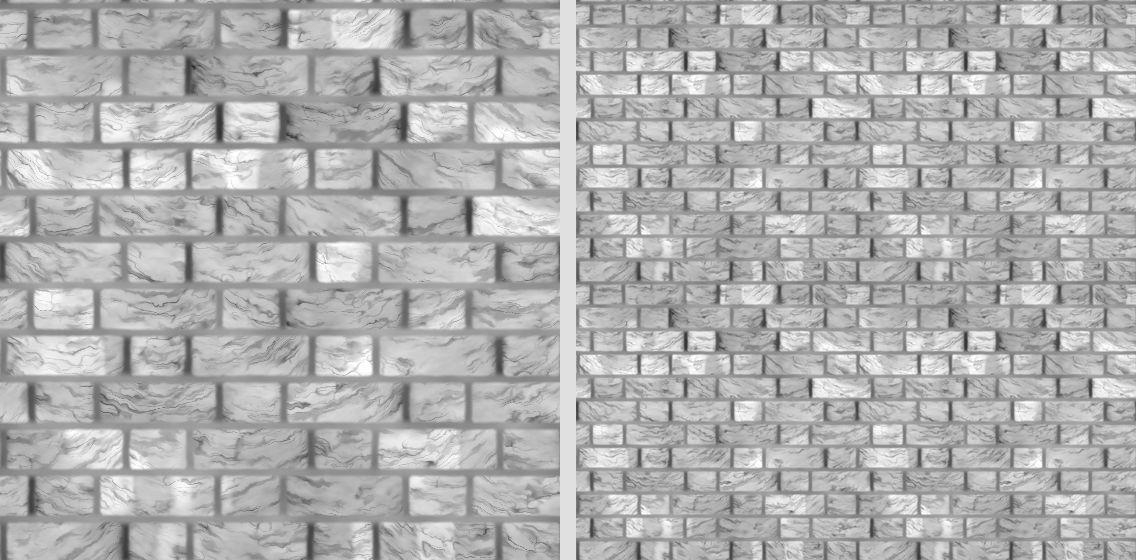
Left: one tile. Right: repeated 2 by 2.
Reproduce this texture procedurally as a WebGL 1 fragment shader.

```glsl
precision highp float;
// Seamless pale grey brick wall: alternating long and short veined bricks in soft, sooty mortar.
uniform vec2 u_resolution;

#define ROWS 12.0         // courses up the tile (even)
#define PAIRS 3.0         // long + short pairs across the tile
#define LONG_SHARE 0.656  // share of a pair taken by the long brick
#define ORIGIN vec2(0.0625, -0.125) // wall shift, in courses
#define GAP 0.075         // half the mortar width, in courses
#define SOFTNESS 0.045    // blur of the brick edges
#define WOBBLE 0.05       // raggedness of the brick edges
#define BOWL 0.22         // upward bend of the veins
#define VEIN_DEPTH 0.24
#define SOOT_DEPTH 0.36
#define BRICK_TONE 0.755
#define MORTAR_TONE 0.59

float hash(vec2 p) {
  return fract(sin(dot(p, vec2(127.1, 311.7))) * 43758.5453);
}

// Value noise that wraps after a whole number of cells.
float noise(vec2 p, vec2 period) {
  vec2 i = floor(p), f = fract(p);
  f = f * f * (3.0 - 2.0 * f);
  vec2 a = mod(i, period), b = mod(i + 1.0, period);
  return mix(mix(hash(a), hash(vec2(b.x, a.y)), f.x),
             mix(hash(vec2(a.x, b.y)), hash(b), f.x), f.y);
}

float fbm(vec2 p, vec2 period) {
  float sum = 0.0, gain = 0.533;
  for (int i = 0; i < 4; i++) {
    sum += gain * noise(p, period);
    p *= 2.0;
    period *= 2.0;
    gain *= 0.5;
  }
  return sum;
}

float ridge(float n, float sharpness) {
  return smoothstep(sharpness, 1.0, 1.0 - abs(2.0 * n - 1.0));
}

// Stone face: tone, mottling, light patches and wispy veins.
float brickTone(vec2 local, vec2 id) {
  const vec2 WRAP = vec2(64.0);
  vec2 seed = 40.0 * vec2(hash(id + 3.3), hash(id + 17.9));
  float slope = hash(id + 29.1) - 0.5;
  float tone = BRICK_TONE + 0.1 * (hash(id + 41.7) - 0.5);
  tone += 0.1 * (hash(id + 53.3) - 0.5) * local.x;
  tone += 0.22 * (fbm(local * vec2(1.5, 2.0) + seed, WRAP) - 0.5);

  // Sharp-sided pale wash on some bricks
  float washed = step(0.62, hash(id + 61.9));
  float wash = noise(local * vec2(1.5, 0.8) + seed.yx, WRAP);
  tone += 0.15 * washed * smoothstep(0.45, 0.65, wash);

  // Veins follow a sheared, bent and warped grain
  vec2 grain = local;
  grain.y += slope * local.x - BOWL * local.x * local.x;
  grain += 0.24 * (vec2(fbm(local * 4.0 + seed, WRAP),
                        fbm(local * 4.0 + seed.yx, WRAP)) - 0.5);
  float streak = fbm(grain * vec2(2.0, 7.0) + seed, WRAP);
  float region = fbm(local * vec2(1.6, 2.4) + seed.yx, WRAP);
  float coarse = ridge(noise(grain * vec2(1.5, 5.0) + seed.yx, WRAP), 0.82);
  float fine = ridge(noise(grain * vec2(3.5, 10.0) + seed, WRAP), 0.72);
  float veins = 0.75 * coarse + 0.5 * fine;
  veins *= smoothstep(0.38, 0.66, region);
  veins += 0.55 * smoothstep(0.52, 0.78, streak);
  return tone - VEIN_DEPTH * veins + 0.12 * (0.5 - streak);
}

// Soot strength of one upright joint
float sootAmount(vec2 joint) {
  float h = hash(joint + 71.3);
  return 0.2 + 0.8 * h * h;
}

void main() {
  vec2 uv = gl_FragCoord.xy / u_resolution;
  vec2 cells = vec2(ROWS);
  vec2 p = uv * ROWS - ORIGIN;
  p += WOBBLE * (vec2(fbm(uv * cells * 3.0, cells * 3.0),
                      fbm(uv * cells * 3.0 + 7.0, cells * 3.0)) - 0.5);

  // Course, pair and brick; every other course slides half a pair
  float pairWidth = ROWS / PAIRS;
  float row = mod(floor(p.y), ROWS);
  float along = p.x / pairWidth - 0.5 * mod(row, 2.0);
  float inPair = fract(along);
  float isShort = step(LONG_SHARE, inPair);
  float column = mod(2.0 * floor(along) + isShort, 2.0 * PAIRS);
  vec2 id = vec2(column, row);
  vec2 nextId = vec2(mod(column + 1.0, 2.0 * PAIRS), row);
  float width = pairWidth * mix(LONG_SHARE, 1.0 - LONG_SHARE, isShort);
  vec2 fromCorner = vec2((inPair - isShort * LONG_SHARE) * pairWidth, fract(p.y));
  vec2 local = fromCorner - 0.5 * vec2(width, 1.0);

  // Rounded brick with slightly uneven upright joints
  float left = fromCorner.x - 0.06 * (hash(id + 83.1) - 0.5);
  float right = width - fromCorner.x + 0.06 * (hash(nextId + 83.1) - 0.5);
  vec2 inset = vec2(min(left, right), 0.5 - abs(local.y)) - GAP;
  vec2 corner = max(0.09 - inset, 0.0);
  float edge = length(corner) - 0.09;
  float face = 1.0 - smoothstep(-SOFTNESS, SOFTNESS, edge);

  // Soot spreads from the upright joints and fades at the bed joints
  float smudge = fbm(uv * cells * 2.0 + 3.0, cells * 2.0);
  float reach = 0.06 + 0.26 * smudge * smudge;
  float soot = max(sootAmount(id) * exp(-left * left / (reach * reach)),
                   sootAmount(nextId) * exp(-right * right / (reach * reach)));
  soot *= smoothstep(0.0, 0.2, 0.5 - abs(local.y));

  float mortar = MORTAR_TONE + 0.16 * (fbm(uv * cells, cells) - 0.5);
  float tone = mix(mortar, brickTone(local, id), face);
  tone += 0.12 * (fbm(uv * 6.0, vec2(6.0)) - 0.5) - SOOT_DEPTH * soot;
  gl_FragColor = vec4(vec3(clamp(tone, 0.0, 1.0)), 1.0);
}
```
